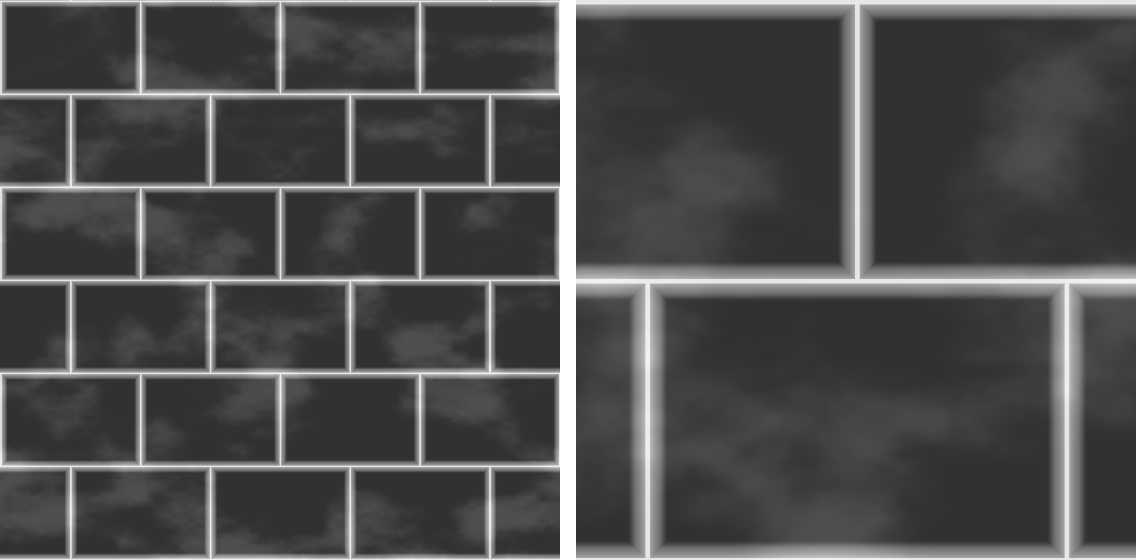
Left, the full canvas; right, a detail of the centre.
A WebGL 2 fragment shader for this texture:

```glsl
#version 300 es
precision highp float;
// Dark bevelled tiles in a running bond, with pale joints and smoky clouding.

uniform vec2 u_resolution;
out vec4 fragColor;

const vec2 TILE_SIZE = vec2(0.2495, 0.1661);   // four across, six down
const vec2 BOND_ORIGIN = vec2(0.5008, 0.4993); // a joint crossing near the centre
const float JOINT_HALF = 0.0014;
const float BEVEL_SHOULDER = 0.0068;
const float BEVEL_END = 0.0122;
const vec3 FACE_COLOR = vec3(0.193);
const vec3 BEVEL_LOW = vec3(0.47);
const vec3 BEVEL_HIGH = vec3(0.66);
const vec3 JOINT_COLOR = vec3(0.90);
const vec2 CLOUD_FREQUENCY = vec2(8.0, 13.0);
const float CLOUD_STRENGTH = 0.115;
const vec2 CLOUD_RANGE = vec2(0.47, 0.78);
const int CLOUD_OCTAVES = 5;

float hash(vec2 p) {
    vec3 q = fract(vec3(p.xyx) * 0.1031);
    q += dot(q, q.yzx + 33.33);
    return fract((q.x + q.y) * q.z);
}

float valueNoise(vec2 p) {
    vec2 cell = floor(p);
    vec2 f = fract(p);
    f = f * f * (3.0 - 2.0 * f);
    float low = mix(hash(cell), hash(cell + vec2(1.0, 0.0)), f.x);
    float high = mix(hash(cell + vec2(0.0, 1.0)), hash(cell + 1.0), f.x);
    return mix(low, high, f.y);
}

float fbm(vec2 p) {
    float sum = 0.0;
    float total = 0.0;
    float amplitude = 0.5;
    for (int i = 0; i < CLOUD_OCTAVES; i++) {
        sum += amplitude * valueNoise(p);
        total += amplitude;
        p = p * 2.0 + vec2(17.3, 9.1);
        amplitude *= 0.5;
    }
    return sum / total;
}

// Distance to the nearest joint; the minimum of both axes mitres the corners.
float jointDistance(vec2 uv) {
    vec2 grid = (uv - BOND_ORIGIN) / TILE_SIZE;
    grid.x += 0.5 * mod(floor(grid.y), 2.0);
    vec2 edge = (0.5 - abs(fract(grid) - 0.5)) * TILE_SIZE;
    return min(edge.x, edge.y);
}

void main() {
    float scale = min(u_resolution.x, u_resolution.y);
    vec2 uv = gl_FragCoord.xy / scale;
    float pixel = 1.0 / scale;
    float d = jointDistance(uv);

    // Bevel: a bright slope that softens into the flat face
    vec3 bevel = mix(BEVEL_HIGH, BEVEL_LOW, smoothstep(0.0, BEVEL_SHOULDER, d));
    vec3 color = mix(bevel, FACE_COLOR, smoothstep(BEVEL_SHOULDER - 0.001, BEVEL_END, d));

    // Clouds drift across tiles and bevels alike
    float cloud = smoothstep(CLOUD_RANGE.x, CLOUD_RANGE.y, fbm(uv * CLOUD_FREQUENCY + 41.0));
    color += CLOUD_STRENGTH * cloud;

    // Thin joint line
    float joint = 1.0 - smoothstep(JOINT_HALF - 0.5 * pixel, JOINT_HALF + 0.5 * pixel, d);
    color = mix(color, JOINT_COLOR + 0.05 * cloud, joint);

    fragColor = vec4(color, 1.0);
}
```
